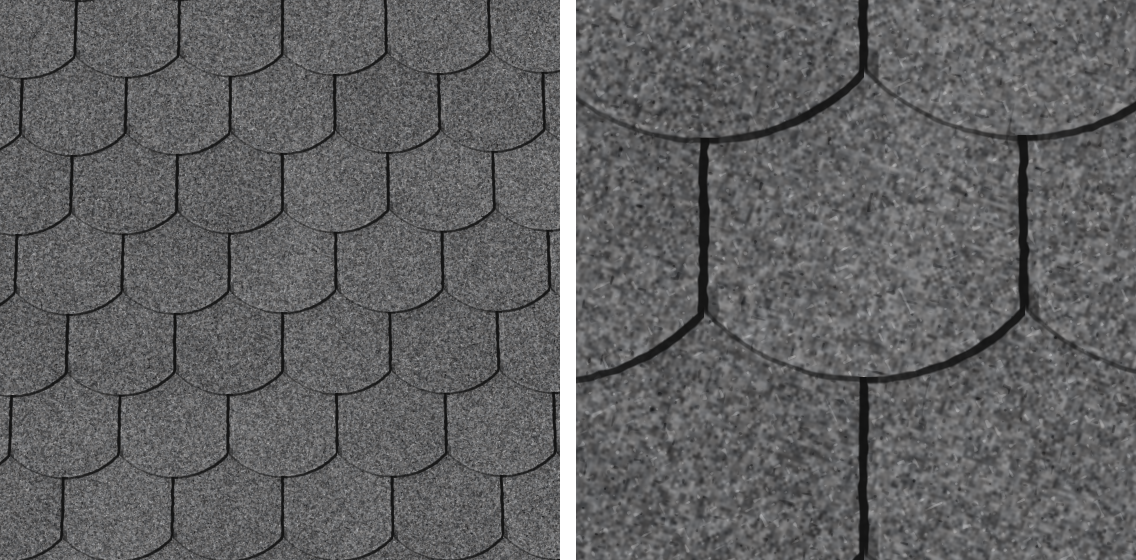
Left: the whole. Right: its middle third, enlarged.
Write a WebGL 2 fragment shader that draws this texture.

```glsl
#version 300 es
precision highp float;
// Granulated roof shingles: overlapping rows of round-bottomed tabs, set in
// half-offset courses that grow slightly toward the lower edge. Each tab is a
// circular arc with a dark slot beside it, shaded by layered grain noise.

uniform vec2 u_resolution;
out vec4 outColor;

const float TAB_ASPECT = 0.757;  // exposed height over width
const float ARC_RADIUS = 0.67;   // bottom arc, in tab widths
const vec3 STONE = vec3(0.383, 0.383, 0.387);
const vec3 GAP = vec3(0.065);

float hash(vec2 p) {
    vec3 q = fract(vec3(p.xyx) * 0.1031);
    q += dot(q, q.yzx + 33.33);
    return fract((q.x + q.y) * q.z);
}

float valueNoise(vec2 p) {
    vec2 i = floor(p), f = fract(p);
    f = f * f * (3.0 - 2.0 * f);
    float low = mix(hash(i), hash(i + vec2(1, 0)), f.x);
    float high = mix(hash(i + vec2(0, 1)), hash(i + vec2(1, 1)), f.x);
    return mix(low, high, f.y);
}

vec2 rotate(vec2 p, float a) {
    return vec2(cos(a) * p.x - sin(a) * p.y, sin(a) * p.x + cos(a) * p.y);
}

// Soft-edged interval from a to b
float band(float d, float a, float b, float soft) {
    return smoothstep(a - soft, a + soft, d) * (1.0 - smoothstep(b - soft, b + soft, d));
}

// x: across in tab widths, y: down in rows, z: local tab width on the canvas
vec3 roofSpace(vec2 uv) {
    float down = 1.0 - uv.y;
    float width = 0.184 + 0.0136 * down;
    float t = down + 0.012 * (uv.x - 0.5) * (1.0 - 0.7 * down) - 0.134;
    return vec3((uv.x - 0.505) / width, t * (7.22 - 0.34 * t), width);
}

float shiftedColumn(float across, float row) {
    return across + 0.5 * mod(row, 2.0);
}

float tabTone(float across, float row) {
    return 0.035 * (hash(vec2(floor(shiftedColumn(across, row)), row) + 40.0) - 0.5);
}

// Distance inside the rounded bottom, in tab widths
float arcDistance(float x, float height) {
    return ARC_RADIUS - length(vec2(x, height * TAB_ASPECT - ARC_RADIUS));
}

// Mineral granules: two sizes of grain, pale chips and dark pits
float granules(vec2 uv) {
    float coarse = valueNoise(rotate(uv, 0.6) * 270.0) - 0.5;
    float fine = valueNoise(rotate(uv, 1.9) * 460.0 + 17.0) - 0.5;
    float chips = smoothstep(0.80, 0.98, valueNoise(rotate(uv, 2.7) * 310.0 + 71.0));
    float pits = smoothstep(0.82, 0.98, valueNoise(rotate(uv, 0.2) * 290.0 + 133.0));
    return 0.19 * coarse + 0.21 * fine + 0.14 * chips - 0.11 * pits;
}

// x: darkness of the slot and edge shadow, y: added light
vec2 tabRelief(vec3 roof, float row, float wobble, float px) {
    float column = shiftedColumn(roof.x, row);
    float x = fract(column) - 0.5;
    float height = row - roof.y;
    float edge = arcDistance(x, height) * roof.z + wobble * 0.6;
    float soft = 0.6 * px + 0.0004;

    // Shadow under the arc, stronger toward its right end
    float side = smoothstep(-0.35, 0.42, x);
    float line = band(edge, -mix(0.0022, 0.0046, side), 0.0002, soft) * mix(0.42, 0.88, side);
    float below = 1.0 - smoothstep(-soft, soft, edge);
    float haze = below * exp(min(edge, 0.0) / 0.010) * mix(0.05, 0.17, side);
    float lip = band(edge, 0.001, 0.004, soft) * 0.025;

    // Slot with a dark left wall and a lit right wall
    float s = (fract(column + 0.5) - 0.5) * roof.z + wobble;
    float open = smoothstep(-0.004, 0.001, edge);
    float core = band(s, -0.0032, 0.0022, soft) * open * 0.95;
    float recess = band(s, 0.002, 0.0085, 0.001) * open;
    float rim = band(s, 0.0075, 0.010, 0.001) * open;
    float cap = recess * smoothstep(0.965, 0.985, height) * 0.7;
    float dirt = recess * (1.0 - smoothstep(0.30, 0.42, height)) * 0.45;

    float dark = 1.0 - (1.0 - line) * (1.0 - haze) * (1.0 - core) * (1.0 - cap) * (1.0 - dirt);
    return vec2(dark, lip + 0.02 * recess + 0.04 * rim);
}

void main() {
    vec2 uv = gl_FragCoord.xy / u_resolution;
    float px = 1.0 / u_resolution.y;
    vec3 roof = roofSpace(uv);
    float row = ceil(roof.y);
    float wobble = 0.0018 * (valueNoise(uv * 170.0 + 9.0) - 0.5);

    // Tone of the tab on top, or of the one showing beneath its arc
    float x = fract(shiftedColumn(roof.x, row)) - 0.5;
    float cover = smoothstep(-px, px, arcDistance(x, row - roof.y) * roof.z);
    float tone = mix(tabTone(roof.x, row + 1.0), tabTone(roof.x, row), cover);
    tone += 0.03 * (valueNoise(uv * 9.0) - 0.5) + granules(uv);

    // Relief of this row and the one overlapping it from above
    float lit = 1.0;
    for (int k = 0; k < 2; k++) {
        vec2 relief = tabRelief(roof, row - float(k), wobble, px);
        lit *= 1.0 - relief.x;
        tone += relief.y;
    }
    vec3 tint = vec3(0.012, 0.0, -0.012) * (valueNoise(uv * 240.0 + 55.0) - 0.5);
    outColor = vec4(mix(GAP, STONE + tone + tint, lit), 1.0);
}
```
